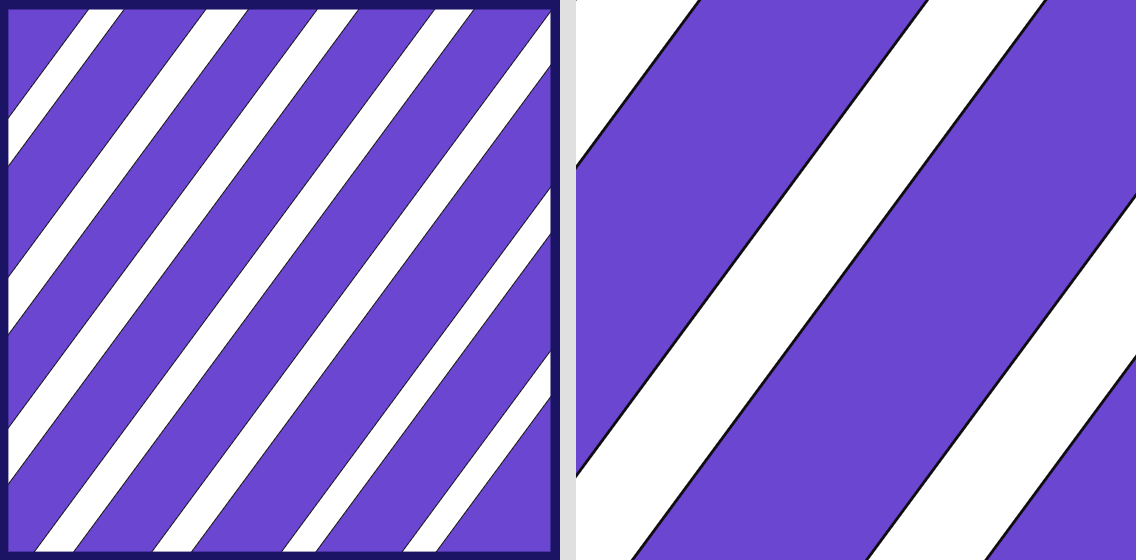
Left, the full canvas; right, a detail of the centre.
Give the GLSL for this pattern, as a WebGL 1 fragment shader.

```glsl
precision highp float;

uniform vec2 u_resolution;

#define STRIPE_COUNT 7
#define SLANT 0.738
#define FIRST_STRIPE 0.1951
#define STRIPE_PITCH 0.2121
#define STRIPE_WIDTH 0.0689
#define OUTLINE_WIDTH 0.0017
#define FRAME_LOW vec2(0.0150, 0.0150)
#define FRAME_HIGH vec2(0.9830, 0.9830)
#define PURPLE vec3(0.420, 0.275, 0.816)
#define WHITE vec3(1.0)
#define NAVY vec3(0.106, 0.075, 0.390)
#define INK vec3(0.06, 0.05, 0.07)

// Hand-laid drift of each stripe, measured along the horizontal
float stripeCenter(float i) {
  float drift = 0.0104 * cos(1.1 * i - 0.5) - 0.0021 * cos(3.1416 * i);
  return FIRST_STRIPE + STRIPE_PITCH * i + drift;
}

float stripeWidth(float i) {
  return STRIPE_WIDTH + 0.0065 * sin(0.95 * i - 0.4) + 0.0039 * cos(2.0944 * i - 2.3);
}

// Signed distance to the nearest stripe, negative inside
float stripeDistance(vec2 p) {
  float across = p.x + SLANT * (1.0 - p.y);
  float nearest = 10.0;
  for (int i = 0; i < STRIPE_COUNT; i++) {
    float index = float(i);
    nearest = min(nearest, abs(across - stripeCenter(index)) - 0.5 * stripeWidth(index));
  }
  return nearest / length(vec2(1.0, SLANT));
}

// Signed distance to the panel inside the frame, negative inside
float panelDistance(vec2 p) {
  vec2 outside = max(FRAME_LOW - p, p - FRAME_HIGH);
  return max(outside.x, outside.y);
}

// Share of a pixel that lies inside a shape
float coverage(float dist, float pixel) {
  return clamp(0.5 - dist / pixel, 0.0, 1.0);
}

void main() {
  vec2 p = gl_FragCoord.xy / u_resolution;
  float pixel = 1.0 / min(u_resolution.x, u_resolution.y);

  // Stripes with thin outlines
  float stripe = stripeDistance(p);
  vec3 color = mix(PURPLE, WHITE, coverage(stripe, pixel));
  color = mix(color, INK, coverage(abs(stripe) - 0.5 * OUTLINE_WIDTH, pixel));

  // Frame
  color = mix(NAVY, color, coverage(panelDistance(p), pixel));

  gl_FragColor = vec4(color, 1.0);
}
```
